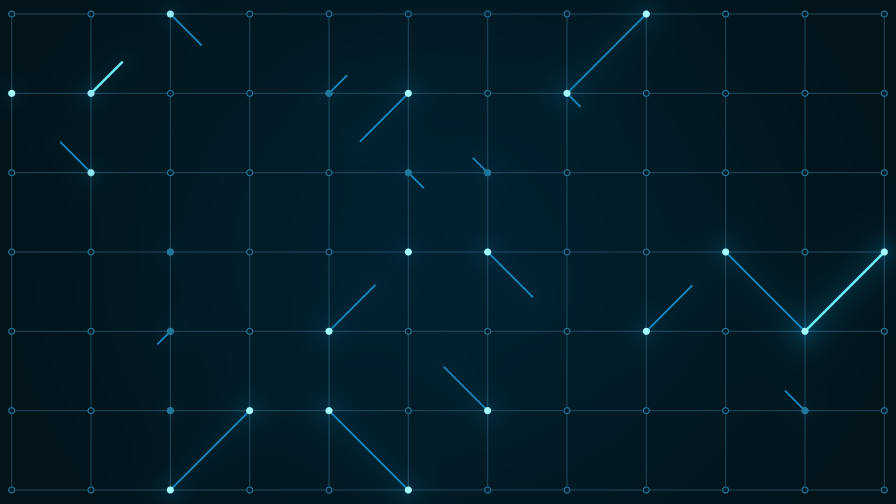
Give the GLSL for this background, as a Shadertoy shader.

```glsl
// Dark teal circuit grid with ringed nodes and scattered glowing diagonal traces.

// Layout, lengths in canvas heights
const vec2  CELLS        = vec2(11.0, 6.0);
const float SPACING      = 0.1574;
const float GRID_HALF    = 0.0011;
const float TRACE_HALF   = 0.0017;
const float HOT_HALF     = 0.0025;
const float RING_RADIUS  = 0.0058;
const float RING_HALF    = 0.0012;
const float DOT_RADIUS   = 0.0070;
const float HALO_FALLOFF = 0.032;

// Scatter
const float SEED         = 23.0;
const float TRACE_CHANCE = 0.32;
const float FULL_CHANCE  = 0.43;
const float HOT_CHANCE   = 0.15;
const float LONE_LIT     = 0.03;
const float LONE_DIM     = 0.10;

// Colours
const vec3 CENTRE_COLOR = vec3(0.008, 0.122, 0.178);
const vec3 EDGE_COLOR   = vec3(0.006, 0.075, 0.100);
const vec3 GRID_COLOR   = vec3(0.130, 0.310, 0.390);
const vec3 RING_COLOR   = vec3(0.150, 0.440, 0.570);
const vec3 DIM_COLOR    = vec3(0.110, 0.480, 0.620);
const vec3 TRACE_COLOR  = vec3(0.090, 0.550, 0.770);
const vec3 HOT_COLOR    = vec3(0.400, 0.940, 0.960);
const vec3 LIT_COLOR    = vec3(0.640, 0.980, 1.000);
const vec3 HALO_COLOR   = vec3(0.005, 0.085, 0.120);

struct Trace { vec2 start; vec2 end; float len; float hot; };

vec4 hash4(vec2 p) {
    vec4 q = fract(p.xyxy * vec4(0.1031, 0.1030, 0.0973, 0.1099));
    q += dot(q, q.wzxy + 33.33);
    return fract((q.xxyz + q.yzzw) * q.zywx);
}

// Diagonal trace that leaves one corner of a cell; false if the cell is empty
bool traceIn(vec2 cell, out Trace t) {
    vec4 h = hash4(cell + SEED);
    vec2 corner = step(0.5, fract(h.y * vec2(1.0, 2.0)));
    t.len = h.z < FULL_CHANCE ? 1.0
          : mix(0.15, 0.62, (h.z - FULL_CHANCE) / (1.0 - FULL_CHANCE));
    t.start = cell + corner;
    t.end = t.start + (1.0 - 2.0 * corner) * t.len;
    t.hot = step(h.w, HOT_CHANCE);
    bool inside = all(greaterThanEqual(cell, vec2(0.0))) && all(lessThan(cell, CELLS));
    return inside && h.x < TRACE_CHANCE;
}

float segmentDistance(vec2 p, vec2 a, vec2 b) {
    vec2 ab = b - a;
    return distance(p, a + ab * clamp(dot(p - a, ab) / dot(ab, ab), 0.0, 1.0));
}

// Antialiased coverage; strokes thinner than a pixel fade
float stroke(float d, float halfWidth, float pixel) {
    return min(clamp((halfWidth - d) / pixel + 0.5, 0.0, 1.0), 2.0 * halfWidth / pixel);
}

// Node brightness: 0 is an empty ring, 1 is fully lit
float nodeEnergy(vec2 node) {
    float lone = hash4(node + SEED * 3.0).x;
    float energy = lone < LONE_LIT ? 1.0 : (lone < LONE_DIM ? 0.5 : 0.0);
    for (int k = 0; k < 4; k++) {
        Trace t;
        if (!traceIn(node - vec2(k % 2, k / 2), t)) continue;
        if (distance(t.start, node) < 0.01)
            energy = max(energy, mix(0.5, 1.0, smoothstep(0.25, 0.45, t.len)));
        if (distance(t.end, node) < 0.01) energy = 1.0;
    }
    return energy;
}

void mainImage(out vec4 fragColor, in vec2 fragCoord) {
    float pixel = 1.0 / iResolution.y;
    vec2 p = (fragCoord - 0.5 * iResolution.xy) * pixel;
    vec2 g = p / SPACING + 0.5 * CELLS;
    vec2 node = clamp(round(g), vec2(0.0), CELLS);

    // Background with darker edges
    vec3 color = mix(CENTRE_COLOR, EDGE_COLOR, smoothstep(0.1, 1.0, length(p * vec2(1.0, 1.1))));

    // Grid lines end at the outermost nodes
    vec2 lineX = vec2(node.x, clamp(g.y, 0.0, CELLS.y));
    vec2 lineY = vec2(clamp(g.x, 0.0, CELLS.x), node.y);
    float gridDist = min(distance(g, lineX), distance(g, lineY)) * SPACING;
    color = mix(color, GRID_COLOR, 0.8 * stroke(gridDist, GRID_HALF, pixel));

    // Traces and halos from this cell and its neighbours
    float halo = 0.0, cool = 0.0, hot = 0.0;
    for (int y = -1; y <= 1; y++)
    for (int x = -1; x <= 1; x++) {
        Trace t;
        if (!traceIn(floor(g) + vec2(x, y), t)) continue;
        float d = segmentDistance(g, t.start, t.end) * SPACING;
        float cover = stroke(d, mix(TRACE_HALF, HOT_HALF, t.hot), pixel);
        cool = max(cool, cover * (1.0 - t.hot));
        hot = max(hot, cover * t.hot);
        halo += mix(0.4, 1.0, t.hot) * t.len * exp(-d / HALO_FALLOFF);
    }

    // Nodes: open ring, dim dot or lit dot
    float r = distance(g, node) * SPACING;
    float energy = nodeEnergy(node);
    halo += 0.6 * energy * exp(-r / (0.6 * HALO_FALLOFF)) * smoothstep(0.5, 0.2, r / SPACING);
    vec3 fill = mix(DIM_COLOR, LIT_COLOR, smoothstep(0.5, 1.0, energy));
    float ring = stroke(abs(r - RING_RADIUS), RING_HALF, pixel);
    float disc = stroke(r, DOT_RADIUS, pixel);

    color += HALO_COLOR * halo;
    color = mix(color, TRACE_COLOR, cool);
    color = mix(color, HOT_COLOR, hot);
    color = mix(color, energy > 0.0 ? fill : CENTRE_COLOR, disc);
    color = mix(color, RING_COLOR, ring * (1.0 - step(0.75, energy)));
    fragColor = vec4(color, 1.0);
}
```
